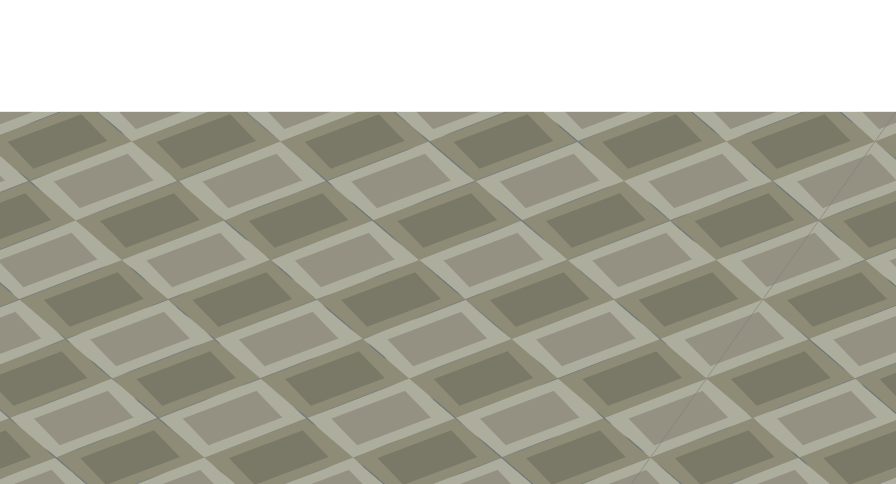
Reproduce this pattern procedurally as a WebGL 2 fragment shader.

```glsl
#version 300 es
precision highp float;

uniform vec2 u_resolution;
out vec4 fragColor;

// Lengths are fractions of the canvas width
const vec2 STEEP_EDGE = vec2(0.0516, -0.0441);
const vec2 SHALLOW_EDGE = vec2(-0.1143, -0.0441);
const vec2 LATTICE_ORIGIN = vec2(0.1360, 0.2500);
const vec2 INSET_SHALLOW = vec2(0.0412, 0.0155);
const vec2 INSET_STEEP = vec2(0.0144, -0.0149);
const float FLOOR_TOP = 0.4154;

const vec3 BACKDROP = vec3(1.0);
const vec3 LIGHT_RIM = vec3(0.68, 0.68, 0.62);
const vec3 LIGHT_CENTRE = vec3(0.58, 0.57, 0.515);
const vec3 DARK_RIM = vec3(0.555, 0.545, 0.465);
const vec3 DARK_CENTRE = vec3(0.48, 0.47, 0.40);
const vec3 SEAM = vec3(0.40, 0.44, 0.46);
const vec3 CREASE = vec3(0.50, 0.49, 0.45);

float hash(vec2 p) {
  return fract(sin(dot(p, vec2(127.1, 311.7))) * 43758.5453);
}

// Smooth noise along a line, different for each line
float lineNoise(float t, float lineId) {
  float i = floor(t);
  return mix(hash(vec2(i, lineId)), hash(vec2(i + 1.0, lineId)), smoothstep(0.0, 1.0, t - i));
}

float cross2(vec2 a, vec2 b) {
  return a.x * b.y - a.y * b.x;
}

// Coordinates of p in the basis (a, b)
vec2 toBasis(vec2 p, vec2 a, vec2 b) {
  return vec2(cross2(p, b), cross2(a, p)) / cross2(a, b);
}

// Turns basis offsets into perpendicular distances
vec2 basisScale(vec2 a, vec2 b) {
  return abs(cross2(a, b)) / vec2(length(b), length(a));
}

// Distance inside a centred parallelogram with half edges a and b
float parallelogram(vec2 p, vec2 a, vec2 b) {
  vec2 d = (1.0 - abs(toBasis(p, a, b))) * basisScale(a, b);
  return min(d.x, d.y);
}

float coverage(float inside, float pixel) {
  return clamp(inside / pixel + 0.5, 0.0, 1.0);
}

// Thin line whose strength breaks up along its length
float wornSeam(float dist, float along, float lineId, float halfWidth, float pixel) {
  float wear = smoothstep(0.3, 0.75, lineNoise(along * 3.0, lineId));
  return coverage(halfWidth - dist, pixel) * wear;
}

vec3 tileColor(vec2 uv, float pixel) {
  vec2 cell = floor(uv);
  vec2 local = uv - cell - 0.5;
  vec2 offset = STEEP_EDGE * local.x + SHALLOW_EDGE * local.y;
  float light = mod(cell.x + cell.y, 2.0);

  // Rim, blended with the opposite shade across the tile edge
  float edge = parallelogram(offset, STEEP_EDGE * 0.5, SHALLOW_EDGE * 0.5);
  vec3 rim = mix(DARK_RIM, LIGHT_RIM, mix(1.0 - light, light, coverage(edge, pixel)));

  // Inset panel
  float inset = parallelogram(offset, INSET_SHALLOW, INSET_STEEP);
  vec3 centre = mix(DARK_CENTRE, LIGHT_CENTRE, light);
  return mix(rim, centre, coverage(inset, pixel));
}

void main() {
  vec2 p = gl_FragCoord.xy / u_resolution.x;
  float pixel = 1.0 / u_resolution.x;
  vec2 uv = toBasis(p - LATTICE_ORIGIN, STEEP_EDGE, SHALLOW_EDGE);
  vec3 color = tileColor(uv, pixel);

  // Worn seams between tiles
  vec2 nearest = round(uv);
  vec2 dist = abs(uv - nearest) * basisScale(STEEP_EDGE, SHALLOW_EDGE);
  float shallow = wornSeam(dist.x, uv.y, nearest.x + 31.0, 0.0005, pixel);
  float steep = wornSeam(dist.y, uv.x, nearest.y + 83.0, 0.0007, pixel);
  color = mix(color, SEAM, max(shallow * 0.65, steep * 0.85));

  // Faint crease through the tile corners
  float crease = abs(uv.x - uv.y - 9.0) * 0.0676;
  color = mix(color, CREASE, 0.6 * coverage(0.0005 - crease, pixel));

  // Plain band above the floor
  color = mix(BACKDROP, color, coverage(FLOOR_TOP - p.y, pixel));
  fragColor = vec4(color, 1.0);
}
```
